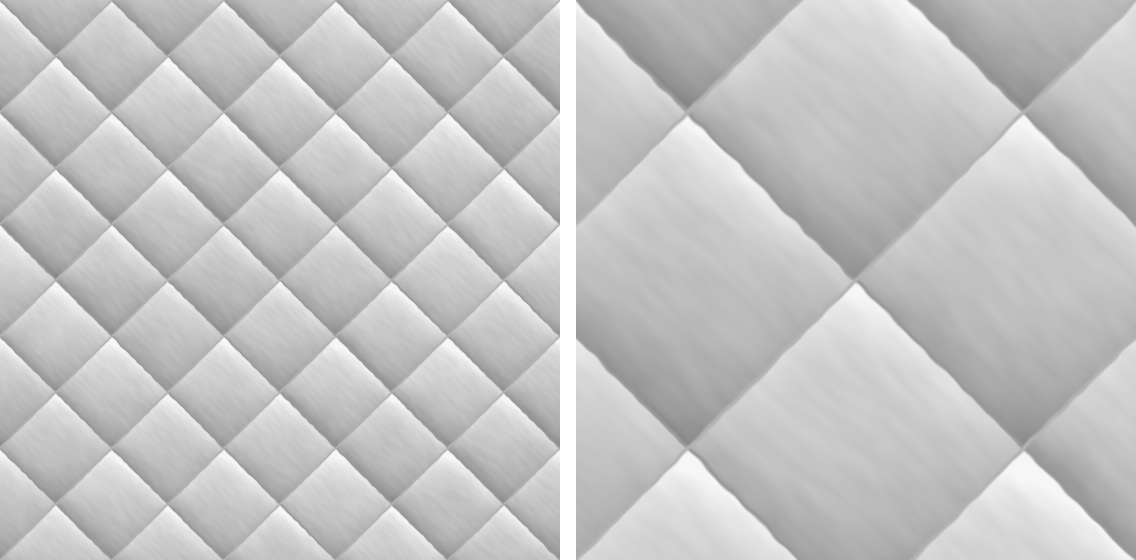
Left, the full canvas; right, a detail of the centre.
Give the GLSL for this pattern, as a WebGL 1 fragment shader.

```glsl
precision highp float;

uniform vec2 u_resolution;

const float REPEATS = 5.0;               // diamonds across and down
const float BASE_TONE = 0.772;
const float VERTICAL_FALLOFF = 0.048;    // light from above
const float RIDGE_LIGHT = 0.125;         // gleam and shade beside falling seams
const float FOLD_LIGHT = 0.045;          // softer shading beside rising seams
const float RIDGE_SHARPNESS = 3.6;
const float FOLD_SHARPNESS = 5.0;
const float FALLING_SEAM_TONE = 0.60;
const float RISING_SEAM_TONE = 0.70;
const float SEAM_WIDTH = 0.012;          // in diamond sides
const float SEAM_WOBBLE = 0.014;
const float WOBBLE_SCALE = 80.0;
const vec2 GRAIN_SCALE = vec2(70.0, 18.0);
const float GRAIN_AMOUNT = 0.028;
const float MOTTLE_SCALE = 14.0;
const float MOTTLE_AMOUNT = 0.03;
const float CELL_VARIATION = 0.022;
const float GLEAM_VARIATION = 0.3;
const float MAX_TONE = 0.965;

vec2 hash2(vec2 p) {
  vec2 q = vec2(dot(p, vec2(127.1, 311.7)), dot(p, vec2(269.5, 183.3)));
  return fract(sin(q) * 43758.5);
}

vec2 gradientAt(vec2 node, vec2 period) {
  float angle = 6.2832 * hash2(mod(node, period)).x;
  return vec2(cos(angle), sin(angle));
}

// Gradient noise that wraps after a whole period
float noise(vec2 p, vec2 period) {
  vec2 i = floor(p);
  vec2 f = p - i;
  vec2 s = f * f * f * (f * (f * 6.0 - 15.0) + 10.0);
  vec2 e = vec2(1.0, 0.0);
  float n00 = dot(gradientAt(i, period), f);
  float n10 = dot(gradientAt(i + e.xy, period), f - e.xy);
  float n01 = dot(gradientAt(i + e.yx, period), f - e.yx);
  float n11 = dot(gradientAt(i + e.xx, period), f - e.xx);
  return mix(mix(n00, n10, s.x), mix(n01, n11, s.x), s.y);
}

float signedPower(float t, float sharpness) {
  return sign(t) * pow(abs(t), sharpness);
}

// Cushion tone for side coordinates running from -1 to 1
float cushionTone(vec2 side, vec2 variation) {
  float gleam = RIDGE_LIGHT * (1.0 + GLEAM_VARIATION * variation.y);
  float tone = BASE_TONE + CELL_VARIATION * variation.x;
  tone += VERTICAL_FALLOFF * (side.x - side.y);
  tone += gleam * signedPower(side.x, RIDGE_SHARPNESS) * (1.0 - 0.25 * side.y);
  tone -= FOLD_LIGHT * signedPower(side.y, FOLD_SHARPNESS);
  return tone;
}

void main() {
  vec2 uv = gl_FragCoord.xy / u_resolution;
  vec2 diagonal = vec2(uv.x + uv.y, uv.x - uv.y);

  // Diamond lattice with slightly uneven seams
  float wobble = noise(uv * WOBBLE_SCALE, vec2(WOBBLE_SCALE));
  vec2 lattice = diagonal * REPEATS + SEAM_WOBBLE * vec2(wobble, -0.6 * wobble);
  vec2 cell = floor(lattice);
  vec2 local = lattice - cell;

  // Each cushion gets its own variation, wrapped at the canvas edges
  vec2 cellId = vec2(cell.x + cell.y + 1.0, cell.x - cell.y);
  vec2 variation = hash2(mod(cellId, 2.0 * REPEATS)) * 2.0 - 1.0;
  float tone = cushionTone(local * 2.0 - 1.0, variation);

  // Brushed grain and soft creases
  float grain = noise(diagonal * GRAIN_SCALE, GRAIN_SCALE);
  grain += 0.6 * noise(diagonal * GRAIN_SCALE * 2.0, GRAIN_SCALE * 2.0);
  float mottle = noise(uv * MOTTLE_SCALE, vec2(MOTTLE_SCALE));
  tone += GRAIN_AMOUNT * grain + MOTTLE_AMOUNT * mottle;
  tone = min(tone, MAX_TONE);

  // Seams, smoothed over about one pixel
  float pixel = 1.4142 * REPEATS / min(u_resolution.x, u_resolution.y);
  vec2 seamDistance = min(local, 1.0 - local);
  vec2 seam = 1.0 - smoothstep(vec2(0.0), vec2(SEAM_WIDTH + pixel), seamDistance);
  tone = mix(tone, FALLING_SEAM_TONE, seam.x);
  tone = mix(tone, RISING_SEAM_TONE, seam.y);

  gl_FragColor = vec4(vec3(tone), 1.0);
}
```
